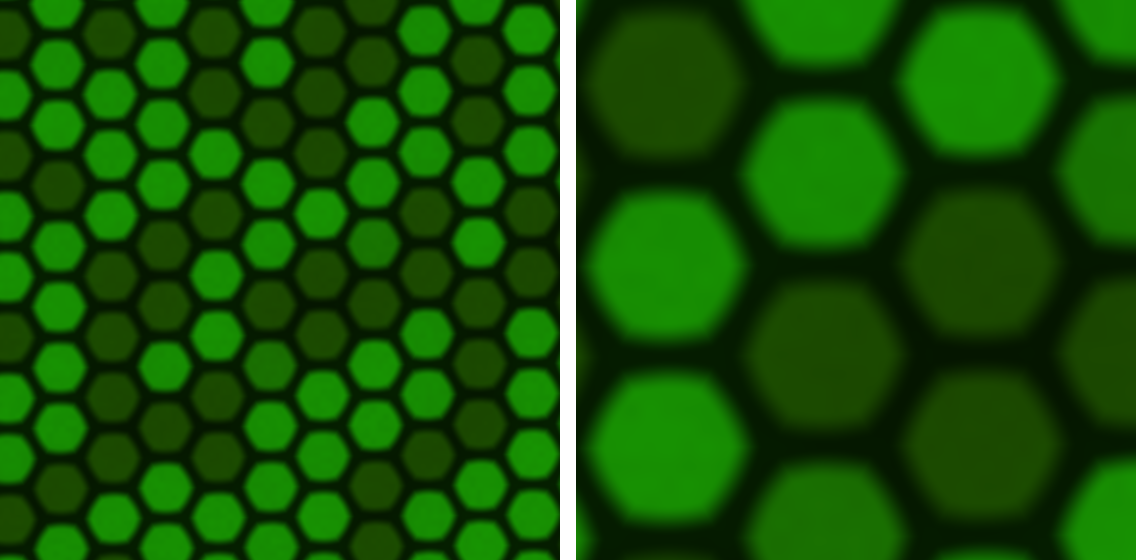
Left, the full canvas; right, a detail of the centre.
Reproduce this pattern procedurally as a Shadertoy shader.

```glsl
// Soft green lamps packed in a slightly tilted honeycomb, some lit and some dim.

float hash(vec2 p) {
    vec3 q = fract(vec3(p.xyx) * 0.1031);
    q += dot(q, q.yzx + 33.33);
    return fract((q.x + q.y) * q.z);
}

float smoothNoise(vec2 p) {
    vec2 cell = floor(p), f = fract(p);
    f = f * f * (3.0 - 2.0 * f);
    float low = mix(hash(cell), hash(cell + vec2(1, 0)), f.x);
    float high = mix(hash(cell + vec2(0, 1)), hash(cell + vec2(1, 1)), f.x);
    return mix(low, high, f.y);
}

// Halfway between a circle and a flat-topped hexagon
float lampDistance(vec2 p) {
    p = abs(p);
    float hexagon = max(p.y, dot(p, vec2(0.866, 0.5)));
    return mix(length(p), hexagon, 0.5);
}

// Mostly bright or dim, with a few lamps in between
vec3 lampColor(vec2 id) {
    float pick = hash(id + 57.0);
    float level = pick < 0.38 ? 0.0 : 1.0;
    if (pick > 0.95) level = mix(0.35, 0.75, hash(id + 91.0));
    vec3 color = mix(vec3(0.085, 0.195, 0.0), vec3(0.07, 0.437, 0.008), level);
    return color * mix(0.97, 1.03, hash(id + 23.0));
}

void mainImage(out vec4 fragColor, in vec2 fragCoord) {
    vec2 uv = fragCoord / iResolution.y;
    float tilt = 0.009;
    vec2 p = mat2(cos(tilt), -sin(tilt), sin(tilt), cos(tilt)) * (uv - vec2(0.4811, 0.4551));
    vec2 pitch = vec2(0.0937, 0.1082);

    // Sum each nearby lamp: a soft disc plus the halo it spills into the gaps
    vec3 color = vec3(0.008, 0.058, 0.0);
    for (int i = -1; i <= 1; i++) {
        float column = round(p.x / pitch.x) + float(i);
        float stagger = 0.5 * mod(column, 2.0);
        float nearestRow = round(p.y / pitch.y - stagger);
        for (int j = -1; j <= 1; j++) {
            float row = nearestRow + float(j);
            float d = lampDistance(p - pitch * vec2(column, row + stagger));
            float disc = 1.0 - smoothstep(0.034, 0.053, d);
            float halo = 0.12 * exp(-d * d / 0.0036);
            color += lampColor(vec2(column, row)) * (disc + halo);
        }
    }

    // Faint unevenness
    color *= 0.98 + 0.04 * smoothNoise(uv * 90.0);
    fragColor = vec4(color, 1.0);
}
```
